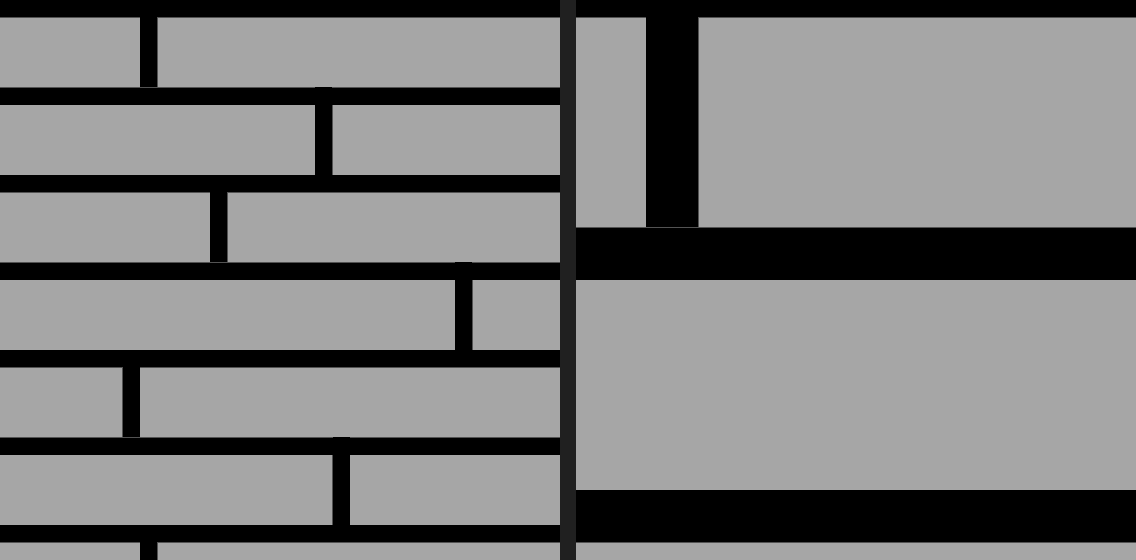
Left, the full canvas; right, a detail of the centre.
Write a Shadertoy shader that draws this pattern.

```glsl
// Flat grey plank courses with staggered upright joints and black mortar.

// Distance to a one-unit-wide joint that repeats every period; negative inside it.
float jointDistance(float position, float center, float period) {
    float halfPeriod = 0.5 * period;
    return abs(mod(position - center + halfPeriod, period) - halfPeriod) - 0.5;
}

void mainImage(out vec4 fragColor, in vec2 fragCoord) {
    // The canvas is 32 joint widths high, with y counted down from the top
    float unitsPerPixel = 32.0 / iResolution.y;
    vec2 p = vec2(fragCoord.x, iResolution.y - fragCoord.y) * unitsPerPixel;

    // Each course is five units high; the stagger cycles every six courses
    int course = int(floor(p.y / 5.0));
    float stagger[6] = float[6](8.5, 18.5, 12.5, 26.5, 7.5, 19.5);

    // Mortar above each course and one upright joint along it
    float bed = jointDistance(p.y, 0.5, 5.0);
    float upright = jointDistance(p.x, stagger[course % 6], 32.0);

    // Plank face with pixel-wide smoothed edges
    float plank = clamp(0.5 + min(bed, upright) / unitsPerPixel, 0.0, 1.0);
    fragColor = vec4(vec3(0.65) * plank, 1.0);
}
```
